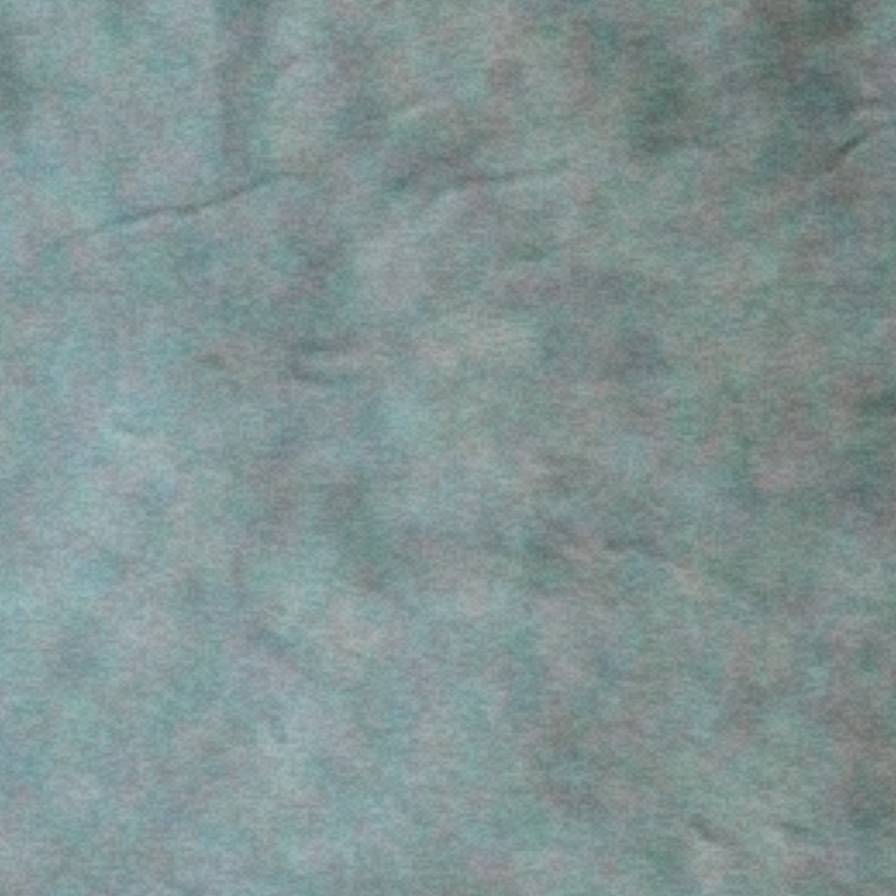
Give the GLSL for this texture, as a Shadertoy shader.

```glsl
// Worn grey-teal cloth: a cool-to-grey gradient under soft fractal blotches,
// with faint colour mottling, vertical stains near the top, directional
// wrinkles, ragged creases that each carry a lit edge, and a fine weave.

const vec3 COOL_TEAL = vec3(0.526, 0.612, 0.622);
const vec3 WARM_GREY = vec3(0.488, 0.541, 0.530);
const vec3 GREEN_TINT = vec3(-0.125, 0.04, 0.015);
const vec3 BLUE_TINT = vec3(-0.01, -0.005, 0.055);

float hash(vec2 p) {
    vec3 q = fract(p.xyx * vec3(0.1031, 0.1030, 0.0973));
    q += dot(q, q.yzx + 33.33);
    return fract((q.x + q.y) * q.z);
}

float noise(vec2 p) {
    vec2 cell = floor(p);
    vec2 f = fract(p);
    f = f * f * (3.0 - 2.0 * f);
    float low = mix(hash(cell), hash(cell + vec2(1, 0)), f.x);
    float high = mix(hash(cell + vec2(0, 1)), hash(cell + vec2(1, 1)), f.x);
    return mix(low, high, f.y);
}

// Fractal noise centred on zero; each octave is turned to hide the grid.
float clouds(vec2 p, int octaves) {
    mat2 turn = mat2(0.8, 0.6, -0.6, 0.8);
    float sum = 0.0;
    float weight = 0.5;
    for (int i = 0; i < octaves; i++) {
        sum += weight * (noise(p) - 0.5);
        p = turn * p * 2.03 + 17.7;
        weight *= 0.55;
    }
    return sum;
}

// Noise stretched along one direction, centred on zero.
float wrinkles(vec2 p, float angle, vec2 frequency) {
    vec2 dir = vec2(cos(angle), sin(angle));
    vec2 q = vec2(dot(p, dir), dot(p, vec2(-dir.y, dir.x))) * frequency;
    return 0.65 * noise(q + 50.0) + 0.35 * noise(q * 2.1 + 90.0) - 0.5;
}

// Soft dark fold with a paler edge below it.
float crease(vec2 p, vec2 centre, float angle, float len, float width) {
    vec2 dir = vec2(cos(angle), sin(angle));
    vec2 q = p - centre;
    float along = dot(q, dir) / len;
    float across = dot(q, vec2(-dir.y, dir.x)) / width;
    float lit = across + 1.9;
    return exp(-along * along) * (0.5 * exp(-lit * lit) - exp(-across * across));
}

// Short creases: they rise to the right above and fall to the right below.
float scatteredCreases(vec2 p) {
    float sum = 0.0;
    for (int i = 0; i < 38; i++) {
        float id = float(i);
        vec2 centre = vec2(sqrt(hash(vec2(id, 3.1))), hash(vec2(id, 8.7)));
        float angle = mix(-0.5, 0.35, smoothstep(0.3, 0.75, centre.y));
        angle += 0.5 * (hash(vec2(id, 21.3)) - 0.5);
        float len = mix(0.015, 0.045, hash(vec2(id, 34.9)));
        float width = mix(0.006, 0.012, hash(vec2(id, 55.2)));
        float depth = mix(0.2, 1.0, hash(vec2(id, 71.4)));
        sum += depth * crease(p, centre, angle, len, width);
    }
    return sum;
}

// Blurred dark smudges, taller than they are wide.
float smudges(vec2 p) {
    float sum = 0.0;
    for (int i = 0; i < 24; i++) {
        float id = float(i);
        vec2 centre = vec2(hash(vec2(id, 91.6)), sqrt(hash(vec2(id, 47.3))));
        vec2 size = mix(vec2(0.012, 0.014), vec2(0.03, 0.045), hash(vec2(id, 62.8)));
        vec2 q = (p - centre) / size;
        sum += exp(-dot(q, q));
    }
    return sum;
}

void mainImage(out vec4 fragColor, in vec2 fragCoord) {
    vec2 uv = fragCoord / iResolution.xy;
    vec2 warp = vec2(clouds(uv * 13.0 + 5.0, 4), clouds(uv * 13.0 + 40.0, 4));
    vec2 p = uv + 0.04 * warp;

    // Broad wash, cool at the left and grey at the right
    float greyness = smoothstep(0.0, 0.9, uv.x + 0.25 * (uv.y - 0.5) + 0.3 * warp.x);
    vec3 color = mix(COOL_TEAL, WARM_GREY, greyness);

    // Blotches and stains running down from the top
    float tone = 0.13 * clouds(p * 6.0 + 11.0, 6);
    tone += 0.10 * clouds(p * vec2(24.0, 21.0) + 63.0, 4);
    float stain = smoothstep(0.45, 0.85, noise(p * vec2(15.0, 4.5) + 29.0));
    tone -= 0.09 * stain * smoothstep(0.6, 1.0, uv.y);
    tone -= 0.05 * smudges(p) - 0.012;
    tone -= 0.035 * smoothstep(0.85, 1.0, uv.x);

    // Wrinkles and folds, strongest towards the right
    float falling = wrinkles(p, -0.5, vec2(16.0, 48.0));
    float rising = wrinkles(p, 0.3, vec2(14.0, 45.0));
    float slope = mix(falling, rising, smoothstep(0.35, 0.7, uv.y));
    tone += mix(0.025, 0.08, smoothstep(0.2, 0.9, uv.x)) * slope;
    tone += 0.08 * scatteredCreases(p);
    tone += 0.075 * crease(p, vec2(0.2, 0.77), 0.3, 0.13, 0.007);
    tone += 0.055 * crease(p, vec2(0.55, 0.8), 0.33, 0.08, 0.006);

    // Weave and grain
    tone += 0.058 * (noise(uv * vec2(95.0, 190.0)) - 0.5);
    tone += 0.068 * (noise(uv * vec2(260.0, 310.0) + 7.0) - 0.5);

    // Colour mottling
    color += GREEN_TINT * clouds(uv * vec2(34.0, 28.0) + 83.0, 4);
    color += BLUE_TINT * clouds(uv * 22.0 + 120.0, 4);

    fragColor = vec4(clamp(color + tone, 0.0, 1.0), 1.0);
}
```
